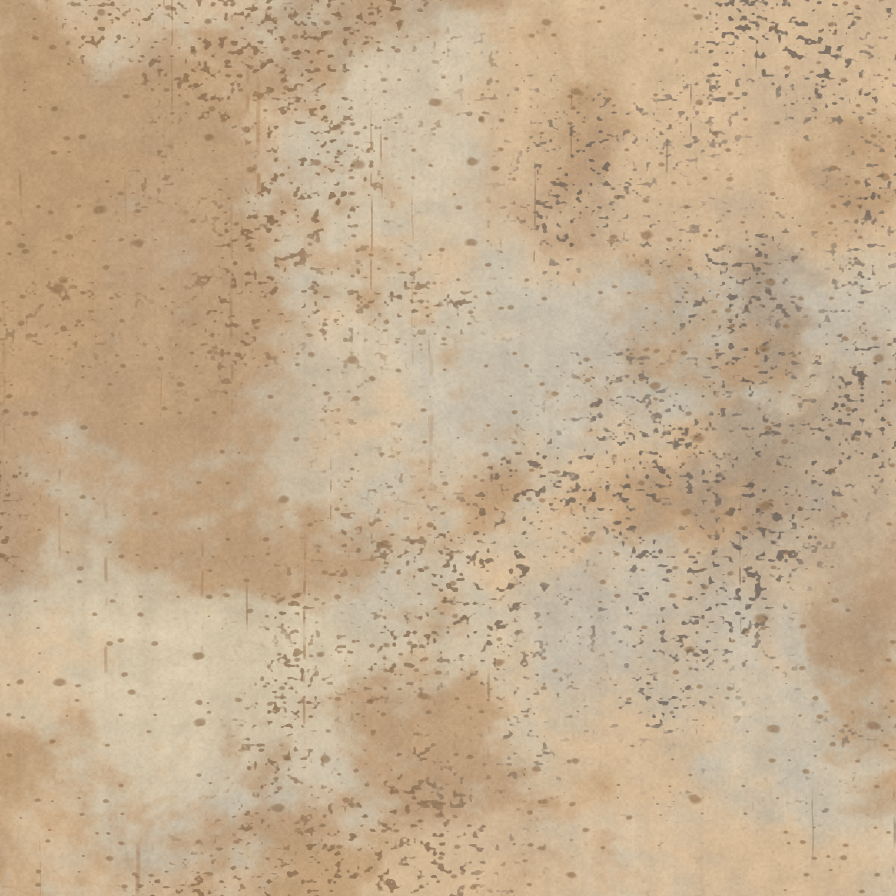
Write a Shadertoy shader that draws this texture.

```glsl
float hash(vec2 p) {
    vec3 q = fract(vec3(p.xyx) * 0.1031);
    q += dot(q, q.yzx + 33.33);
    return fract((q.x + q.y) * q.z);
}

float noise(vec2 p) {
    vec2 i = floor(p), f = fract(p);
    f = f * f * (3.0 - 2.0 * f);
    return mix(mix(hash(i), hash(i + vec2(1, 0)), f.x),
               mix(hash(i + vec2(0, 1)), hash(i + vec2(1, 1)), f.x), f.y);
}

float fbm(vec2 p) {
    float sum = 0.0, amp = 0.5;
    for (int i = 0; i < 6; i++) {
        sum += amp * noise(p);
        p = mat2(1.6, 1.2, -1.2, 1.6) * p + 17.3;
        amp *= 0.52;
    }
    return sum;
}

// Soft elliptical region
float region(vec2 uv, vec2 center, vec2 size) {
    vec2 d = (uv - center) / size;
    return exp(-dot(d, d));
}

// Small irregular pits scattered one per cell
float pits(vec2 uv, float cells, float chance, float radius) {
    vec2 g = uv * cells, id = floor(g);
    vec2 center = 0.25 + 0.5 * vec2(hash(id + 3.1), hash(id + 8.7));
    vec2 d = (fract(g) - center) * vec2(0.8, 1.2);
    float r = radius * (0.5 + hash(id + 5.3)) * (0.7 + 0.6 * noise(uv * 160.0));
    return step(hash(id + 21.0), chance) * (1.0 - smoothstep(r * 0.5, r * 1.3, length(d)));
}

// Broken vertical scratches
float scratches(vec2 uv) {
    float sum = 0.0;
    for (int i = 0; i < 34; i++) {
        float k = float(i);
        vec2 c = vec2(hash(vec2(k, 1.7)), hash(vec2(k, 9.2)));
        float halfLen = mix(0.03, 0.15, pow(hash(vec2(k, 4.4)), 2.0));
        float wide = mix(0.0012, 0.0035, pow(hash(vec2(k, 6.1)), 3.0));
        float x = uv.x - c.x + 0.002 * (noise(vec2(k * 7.0, uv.y * 30.0)) - 0.5);
        float line = 1.0 - smoothstep(wide * 0.3, wide, abs(x));
        float ends = 1.0 - smoothstep(0.5, 1.0, abs(uv.y - c.y) / halfLen);
        float gaps = smoothstep(0.3, 0.65, noise(vec2(k * 5.0, uv.y * 70.0)));
        sum = max(sum, line * ends * gaps * mix(0.3, 1.0, hash(vec2(k, 2.9))));
    }
    return sum;
}

void mainImage(out vec4 fragColor, in vec2 fragCoord) {
    vec2 uv = fragCoord / iResolution.xy;
    vec2 warp = vec2(fbm(uv * 5.0), fbm(uv * 5.0 + 40.0)) - 0.5;
    vec2 p = uv + 0.14 * warp;
    float fine = fbm(uv * vec2(34.0, 48.0) + 11.0);

    // Placement of the stains
    float upperLeft = region(p, vec2(0.1, 0.66), vec2(0.27, 0.2));
    float upperRight = region(p, vec2(0.92, 0.93), vec2(0.42, 0.26));
    float bottom = region(p, vec2(0.65, 0.0), vec2(0.55, 0.14));
    float leftEdge = region(p, vec2(0.0, 0.9), vec2(0.12, 0.3));
    float rightGrey = region(p, vec2(0.87, 0.56), vec2(0.17, 0.26));

    // Pale plaster in cream and cool beige
    vec3 color = mix(vec3(0.775, 0.715, 0.625), vec3(0.825, 0.765, 0.665),
                     smoothstep(0.32, 0.6, fbm(p * 4.0 + 3.0)));
    float cream = region(p, vec2(0.24, 0.3), vec2(0.22, 0.2));
    color = mix(color, vec3(0.835, 0.77, 0.65), 0.65 * cream);
    float cool = smoothstep(0.48, 0.66, fbm(p * 3.5 + 27.0) + 0.13 * rightGrey);
    color = mix(color, vec3(0.775, 0.745, 0.68), 0.6 * cool);

    // Peach wash and brown rust, with crumbled borders
    float peach = fbm(p * 4.5 + 61.0) + 0.38 * upperRight + 0.28 * bottom + 0.25 * leftEdge;
    peach = smoothstep(0.5, 0.74, peach + 0.16 * (fine - 0.5));
    color = mix(color, vec3(0.835, 0.715, 0.57), 0.8 * peach);

    float rust = fbm(p * vec2(6.0, 7.0) + 83.0) + 0.25 * upperLeft
               + 0.14 * leftEdge + 0.1 * bottom + 0.07 * smoothstep(0.45, 0.9, uv.y);
    rust = smoothstep(0.54, 0.79, rust + 0.3 * (fine - 0.5));
    color = mix(color, vec3(0.71, 0.575, 0.435), 0.78 * rust);

    // Faint upright drag marks
    float drag = fbm(vec2(uv.x * 55.0, uv.y * 3.5));
    color *= 1.0 + 0.07 * (drag - 0.5);

    // Grey bruises and clustered dark flecks
    float bruise = fbm(p * vec2(9.0, 10.0) + 120.0) + 0.2 * rightGrey;
    bruise = smoothstep(0.56, 0.78, bruise + 0.35 * (fine - 0.5));
    color = mix(color, vec3(0.62, 0.57, 0.515), 0.55 * bruise * (0.25 + 0.75 * rightGrey));

    float cluster = fbm(p * 6.0 + 150.0) + 0.16 * rightGrey + 0.12 * upperRight
                  + 0.06 * smoothstep(0.5, 1.0, uv.y);
    cluster = smoothstep(0.44, 0.72, cluster);
    float fleck = 0.6 * noise(uv * vec2(130.0, 190.0)) + 0.4 * noise(uv * vec2(270.0, 320.0) + 9.0);
    fleck = smoothstep(0.67, 0.83, fleck + 0.12 * (cluster - 0.5) + 0.15 * (fine - 0.5));
    vec3 fleckColor = mix(vec3(0.52, 0.41, 0.3), vec3(0.4, 0.36, 0.33), smoothstep(0.4, 0.7, uv.x));
    color = mix(color, fleckColor, 0.75 * fleck * (0.12 + 0.88 * cluster));

    // Scratches and pits
    vec3 scratchColor = mix(vec3(0.62, 0.46, 0.32), vec3(0.47, 0.41, 0.36), smoothstep(0.45, 0.75, uv.x));
    color = mix(color, scratchColor, 0.6 * scratches(uv));
    float pit = max(pits(uv, 24.0, 0.12, 0.11), pits(uv + 0.37, 62.0, 0.18, 0.14));
    color = mix(color, vec3(0.55, 0.43, 0.31), 0.6 * pit);

    // Fine mottling and grain
    color *= 1.0 + 0.11 * (fine - 0.5);
    color += 0.035 * (noise(uv * 300.0) - 0.5) + 0.02 * (hash(floor(uv * 512.0)) - 0.5);
    fragColor = vec4(clamp(color, 0.0, 1.0), 1.0);
}
```
